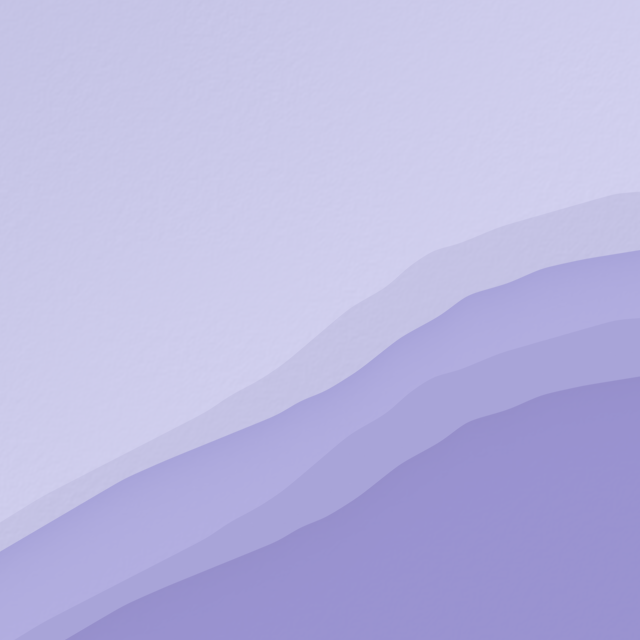
Write a Shadertoy shader that draws this background.

```glsl
#define PAPER_DIM vec3(0.770, 0.765, 0.898)
#define PAPER_LIT vec3(0.818, 0.812, 0.932)
#define PAPER_STRIP vec3(0.770, 0.763, 0.895)
#define LILAC vec3(0.698, 0.682, 0.878)
#define LILAC_STRIP vec3(0.659, 0.643, 0.847)
#define VIOLET vec3(0.602, 0.575, 0.816)
#define LAYER_DROP 0.1975
#define BEND_SOFTNESS 0.007
#define SHADE_DEPTH 0.045
#define GRAIN_SCALE 210.0
#define GRAIN_STRENGTH 0.016

// Smooth change of slope that starts at a given x
float bend(float x, float start, float slopeChange) {
    float t = (x - start) / BEND_SOFTNESS;
    float ramp = max(t, 0.0) + log(1.0 + exp(-abs(t)));
    return slopeChange * BEND_SOFTNESS * ramp;
}

// Upper outline of the pale strips
float stripRidge(float x) {
    float h = 0.1836 + 0.62 * x;
    h += bend(x, 0.065, -0.105) + bend(x, 0.326, 0.205);
    h += bend(x, 0.358, -0.206) + bend(x, 0.404, 0.153);
    h += bend(x, 0.443, 0.183) + bend(x, 0.547, -0.294);
    h += bend(x, 0.605, 0.404) + bend(x, 0.638, -0.293);
    h += bend(x, 0.677, -0.434) + bend(x, 0.716, 0.187);
    h += bend(x, 0.781, -0.134) + bend(x, 0.9635, -0.216);
    return h;
}

// Upper outline of the deeper sheets
float sheetRidge(float x) {
    float h = 0.138 + 0.587 * x;
    h += bend(x, 0.195, -0.147) + bend(x, 0.260, -0.033);
    h += bend(x, 0.436, 0.233) + bend(x, 0.469, -0.273);
    h += bend(x, 0.508, 0.258) + bend(x, 0.560, 0.175);
    h += bend(x, 0.625, -0.260) + bend(x, 0.690, 0.260);
    h += bend(x, 0.729, -0.520) + bend(x, 0.794, 0.170);
    h += bend(x, 0.846, -0.230) + bend(x, 0.911, -0.058);
    return h;
}

float hash(vec2 p) {
    vec3 q = fract(vec3(p.xyx) * 0.1031);
    q += dot(q, q.yzx + 33.33);
    return fract((q.x + q.y) * q.z);
}

float noise(vec2 p) {
    vec2 cell = floor(p);
    vec2 f = fract(p);
    f = f * f * (3.0 - 2.0 * f);
    float low = mix(hash(cell), hash(cell + vec2(1.0, 0.0)), f.x);
    float high = mix(hash(cell + vec2(0.0, 1.0)), hash(cell + vec2(1.0)), f.x);
    return mix(low, high, f.y);
}

// Paper relief lit from the upper left
float grain(vec2 uv) {
    vec2 p = uv * GRAIN_SCALE;
    vec2 toLight = vec2(-0.3, 0.4);
    float fine = noise(p) - noise(p + toLight);
    float broad = noise(p * 0.45) - noise(p * 0.45 + toLight);
    return (fine + 0.6 * broad) * (0.4 + 0.6 * noise(uv * 9.0));
}

// Coverage of the area below an outline
float cover(float depth, float pixel) {
    return smoothstep(-pixel, pixel, depth);
}

// Soft darkening just inside a sheet's outline
float shade(float depth) {
    return exp(-max(depth, 0.0) / SHADE_DEPTH);
}

void mainImage(out vec4 fragColor, in vec2 fragCoord) {
    vec2 uv = fragCoord / iResolution.xy;
    float pixel = 0.9 / iResolution.y;

    // Depth below each outline, from the back to the front
    float strip = stripRidge(uv.x) - uv.y;
    float sheet = sheetRidge(uv.x) - uv.y;
    float frontStrip = strip - LAYER_DROP;
    float frontSheet = sheet - LAYER_DROP;

    // Paper with light growing away from the upper left
    float light = smoothstep(-0.1, 1.1, 0.8 * uv.x + 0.9 * (1.0 - uv.y));
    light += 0.05 * (noise(uv * 4.0) - 0.5);
    vec3 color = mix(PAPER_DIM, PAPER_LIT, light);

    // Layered waves
    color = mix(color, PAPER_STRIP, cover(strip, pixel));
    vec3 lilac = LILAC * (1.0 - 0.06 * shade(sheet) * vec3(1.0, 1.0, 0.5));
    color = mix(color, lilac, cover(sheet, pixel));
    color = mix(color, LILAC_STRIP, cover(frontStrip, pixel));
    vec3 violet = VIOLET * (1.0 - 0.025 * shade(frontSheet));
    color = mix(color, violet, cover(frontSheet, pixel));

    // Grain is strongest on the bare paper
    float grainAmount = mix(1.0, 0.25, cover(sheet, pixel));
    color += GRAIN_STRENGTH * grainAmount * grain(uv);

    fragColor = vec4(color, 1.0);
}
```
